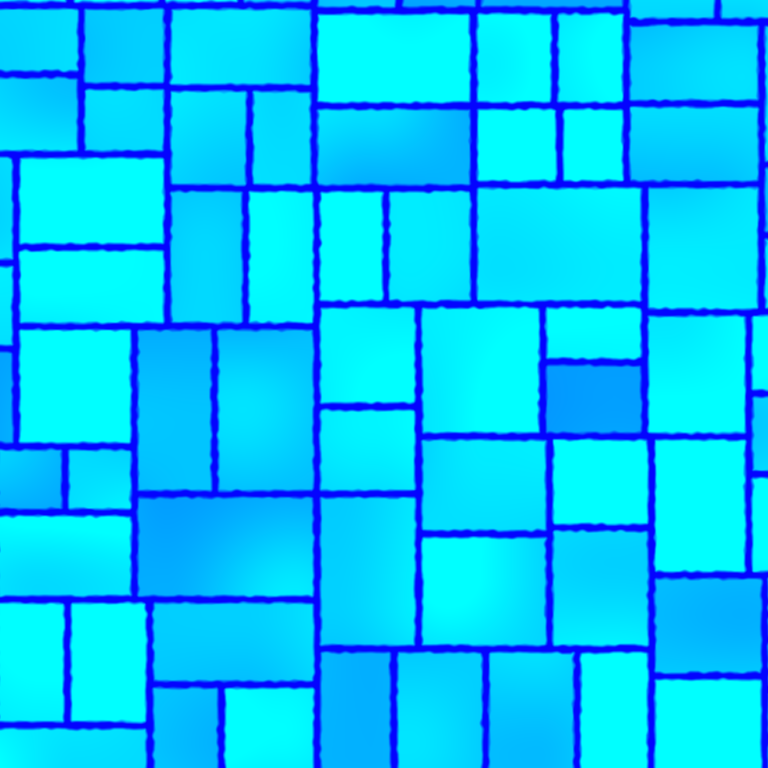
A WebGL 1 fragment shader for this pattern:

```glsl
precision highp float;

uniform vec2 u_resolution;

// Layout, in canvas units
const float GRID_CELLS = 5.0;
const float LINE_JITTER = 0.28;       // shift of grid lines, in cells
const float SPLIT_AREA_MIN = 0.018;
const float SPLIT_AREA_MAX = 0.042;
const float SPLIT_ASPECT = 2.1;
const float SPLIT_SPREAD = 0.08;      // offset of a cut from the middle

// Joints
const float JOINT_CORE = 0.0018;
const float JOINT_EDGE = 0.0076;
const float CORNER_RADIUS = 0.007;
const float ROUGH_FREQ = 120.0;
const float ROUGH_WARP = 0.0022;
const float ROUGH_WIDTH = 0.0016;

// Colours
const vec3 JOINT_COLOR = vec3(0.015, 0.01, 1.0);
const vec3 TILE_DEEP = vec3(0.01, 0.60, 1.0);
const vec3 TILE_LIGHT = vec3(0.0, 1.0, 1.0);
const float TONE_MIN = 0.30;
const float TONE_MAX = 1.25;
const float SHADE_FREQ = 6.0;
const float SHADE_AMOUNT = 0.85;

float hash(vec2 p) {
  vec3 q = fract(p.xyx * 0.1031);
  q += dot(q, q.yzx + 33.33);
  return fract((q.x + q.y) * q.z);
}

float noise(vec2 p) {
  vec2 i = floor(p);
  vec2 f = p - i;
  f = f * f * (3.0 - 2.0 * f);
  float low = mix(hash(i), hash(i + vec2(1.0, 0.0)), f.x);
  float high = mix(hash(i + vec2(0.0, 1.0)), hash(i + 1.0), f.x);
  return mix(low, high, f.y);
}

// Grid vertex moved diagonally; each wall uses only one coordinate of it
vec2 vertex(vec2 v) {
  return v + LINE_JITTER * (2.0 * hash(v + 71.0) - 1.0);
}

// Interlocking rectangle of a cell: xy = lower left, zw = upper right
vec4 cellRect(vec2 cell) {
  vec2 a = vertex(cell);
  vec2 b = vertex(cell + vec2(1.0, 0.0));
  vec2 c = vertex(cell + 1.0);
  vec2 d = vertex(cell + vec2(0.0, 1.0));
  bool even = mod(cell.x + cell.y, 2.0) < 0.5;
  return even ? vec4(d.x, a.y, b.x, c.y) : vec4(a.x, b.y, c.x, d.y);
}

// Finds the rectangle around p, then cuts large or long ones across
vec4 findTile(vec2 p, out vec2 seed) {
  vec2 g = p * GRID_CELLS;
  vec4 rect = vec4(0.0);
  seed = vec2(0.0);
  for (int j = -1; j <= 1; j++) {
    for (int i = -1; i <= 1; i++) {
      vec2 cell = floor(g) + vec2(float(i), float(j));
      vec4 r = cellRect(cell);
      if (all(greaterThanEqual(g, r.xy)) && all(lessThan(g, r.zw))) {
        rect = r / GRID_CELLS;
        seed = cell + 130.0;
      }
    }
  }
  for (int k = 0; k < 2; k++) {
    vec2 size = rect.zw - rect.xy;
    float limit = mix(SPLIT_AREA_MIN, SPLIT_AREA_MAX, hash(seed + 7.0));
    float aspect = max(size.x, size.y) / max(min(size.x, size.y), 0.001);
    if (size.x * size.y > limit || aspect > SPLIT_ASPECT) {
      float ratio = 0.5 + SPLIT_SPREAD * (2.0 * hash(seed + 19.0) - 1.0);
      vec2 cut = rect.xy + size * ratio;
      bool wide = size.x > size.y;
      bool upper = wide ? p.x > cut.x : p.y > cut.y;
      if (wide) {
        if (upper) rect.x = cut.x; else rect.z = cut.x;
      } else {
        if (upper) rect.y = cut.y; else rect.w = cut.y;
      }
      seed += vec2(31.0, 57.0) * (upper ? 2.0 : 1.0);
    }
  }
  return rect;
}

// Depth inside a rectangle with rounded corners
float tileDepth(vec2 p, vec4 rect) {
  vec2 q = abs(p - 0.5 * (rect.xy + rect.zw)) - 0.5 * (rect.zw - rect.xy);
  q += CORNER_RADIUS;
  return CORNER_RADIUS - length(max(q, 0.0)) - min(max(q.x, q.y), 0.0);
}

void main() {
  vec2 uv = gl_FragCoord.xy / u_resolution.y;

  // Rough outlines
  vec2 r = uv * ROUGH_FREQ;
  vec2 p = uv + ROUGH_WARP * (vec2(noise(r), noise(r + 43.0)) - 0.5);
  vec2 seed;
  vec4 rect = findTile(p, seed);
  float depth = tileDepth(p, rect) + ROUGH_WIDTH * (noise(r + 91.0) - 0.5);

  // Own tone and soft shading for each tile
  float tone = mix(TONE_MIN, TONE_MAX, hash(seed + 3.0));
  tone += SHADE_AMOUNT * (noise(uv * SHADE_FREQ + seed * 3.7) - 0.5);
  vec3 tile = mix(TILE_DEEP, TILE_LIGHT, clamp(tone, 0.0, 1.0));

  float cover = smoothstep(JOINT_CORE, JOINT_EDGE, depth);
  gl_FragColor = vec4(mix(JOINT_COLOR, tile, cover), 1.0);
}
```
